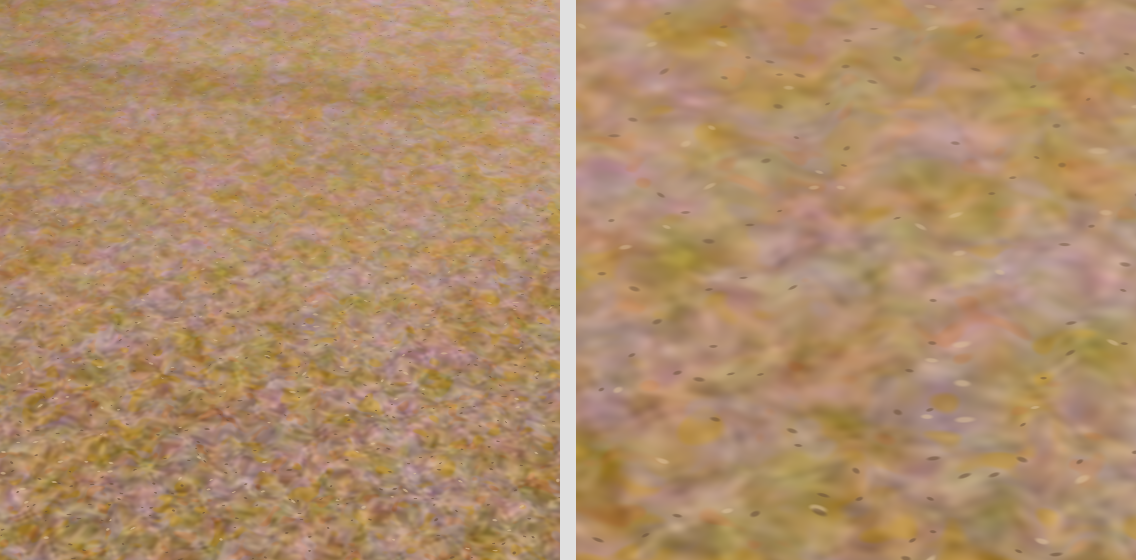
Left: the whole. Right: its middle third, enlarged.
Write a WebGL 1 fragment shader that draws this texture.

```glsl
precision highp float;
// Sandy ground seen at a slant: soft grains shrink and flatten towards the top.
// Layered value noise on a perspective plane gives grain, tint patches and accents;
// jittered ellipses add pale and dark specks, and faint streaks cross the far part.

uniform vec2 u_resolution;

const vec3 SAND   = vec3(0.684, 0.551, 0.424);
const vec3 GOLD   = vec3(0.72, 0.55, 0.17);
const vec3 LILAC  = vec3(0.66, 0.56, 0.55);
const vec3 RUST   = vec3(0.73, 0.47, 0.27);
const vec3 PALE   = vec3(0.86, 0.75, 0.60);
const vec3 SHADOW = vec3(0.42, 0.31, 0.22);

const vec3 YELLOW_TINT = vec3(-0.008, -0.008, -0.095); // yellow against pink
const vec3 RED_TINT    = vec3(0.022, -0.020, 0.004);   // red against green

const float HORIZON      = 3.0;   // height of the vanishing line, in canvases
const float GRAIN_FREQ   = 58.0;
const float PATCH_FREQ   = 20.0;
const float ACCENT_FREQ  = 36.0;
const float SPECK_FREQ   = 48.0;
const float GRAIN_NEAR   = 0.090;
const float GRAIN_FAR    = 0.034;
const float STREAK_DEPTH = 0.050;
const float STREAK_SLOPE = 0.045;

float hash(vec2 p) {
  vec3 q = fract(p.xyx * 0.1031);
  q += dot(q, q.yzx + 33.33);
  return fract((q.x + q.y) * q.z);
}

// Smooth value noise from -1 to 1.
float noise(vec2 p) {
  vec2 i = floor(p);
  vec2 f = fract(p);
  f = f * f * (3.0 - 2.0 * f);
  float low  = mix(hash(i), hash(i + vec2(1.0, 0.0)), f.x);
  float high = mix(hash(i + vec2(0.0, 1.0)), hash(i + vec2(1.0, 1.0)), f.x);
  return 2.0 * mix(low, high, f.y) - 1.0;
}

// Rotated octaves; gain sets the weight of the finer ones.
float layered(vec2 p, float gain) {
  float sum = 0.0;
  float weight = 1.0;
  for (int i = 0; i < 2; i++) {
    sum += weight * noise(p);
    p = mat2(1.9, 0.7, -0.7, 1.9) * p + 17.3;
    weight *= gain;
  }
  return sum;
}

// Soft ellipses, at most one per cell, in a given share of the cells.
float specks(vec2 p, float share) {
  vec2 cell = floor(p);
  vec2 jitter = vec2(hash(cell + 3.7), hash(cell + 41.9));
  vec2 d = fract(p) - mix(vec2(0.32), vec2(0.68), jitter);
  float angle = (hash(cell + 71.3) - 0.5) * 1.6;
  float c = cos(angle);
  float s = sin(angle);
  d = mat2(c, -s, s, c) * d;
  float size = mix(0.16, 0.30, hash(cell + 93.1));
  float body = 1.0 - smoothstep(0.35, 1.0, length(d * vec2(1.0, 1.6)) / size);
  return body * step(hash(cell), share);
}

// Broad light: brighter at the top right, dimmer at the near edge and the sides.
float broadLight(vec2 uv) {
  float side = uv.x - 0.5;
  float light = mix(-0.048, 0.045, smoothstep(-0.1, 1.1, uv.y));
  light += 0.065 * side * uv.y * uv.y - 0.09 * side * side + 0.008;
  return light + 0.022 * layered(uv * vec2(3.0, 4.0) + 5.0, 0.5);
}

// Thin dark bands in the far part, dipping slightly to the right.
float streaks(vec2 uv) {
  vec2 p = vec2(uv.x * 2.2, (uv.y + STREAK_SLOPE * uv.x) * 27.0);
  float zone = smoothstep(0.68, 0.82, uv.y) * (1.0 - 0.6 * smoothstep(0.90, 1.0, uv.y));
  return zone * smoothstep(0.05, 0.85, noise(p + 8.0));
}

void main() {
  vec2 uv = gl_FragCoord.xy / u_resolution;

  // Ground plane: spacing shrinks with depth, faster vertically.
  float depth = HORIZON / (HORIZON - uv.y);
  vec2 ground = vec2((uv.x - 0.5) * depth, HORIZON * depth) + 4.0;
  ground += 0.006 * vec2(noise(ground * 31.0), noise(ground * 31.0 + 60.0));
  vec2 flatGround = ground * vec2(0.8, 1.1);
  float nearness = 1.0 - smoothstep(0.1, 0.95, uv.y);

  // Tint patches, large and small.
  float yellow = layered(flatGround * PATCH_FREQ, 0.7)
               + 0.55 * layered(flatGround * GRAIN_FREQ * 0.8 + 30.0, 0.6);
  float red = layered(flatGround * PATCH_FREQ * 1.5 + 80.0, 0.7);
  vec3 color = SAND + YELLOW_TINT * yellow + RED_TINT * red;

  // Scattered stronger colours.
  vec2 accent = flatGround * ACCENT_FREQ;
  float strength = mix(0.55, 1.0, nearness);
  color = mix(color, GOLD, 0.62 * strength * smoothstep(0.50, 1.05, layered(accent + 11.0, 0.6)));
  color = mix(color, LILAC, 0.60 * strength * smoothstep(0.45, 1.0, layered(accent * 0.9 + 140.0, 0.6)));
  color = mix(color, RUST, 0.50 * strength * smoothstep(0.65, 1.1, layered(accent * 1.2 + 220.0, 0.6)));

  // Light, streaks and grain.
  float grain = layered(flatGround * GRAIN_FREQ + 300.0, mix(0.55, 0.85, nearness));
  color += vec3(1.0, 0.95, 0.85) * (broadLight(uv) + mix(GRAIN_FAR, GRAIN_NEAR, nearness) * grain);
  color -= STREAK_DEPTH * streaks(uv);

  // Pale and dark specks, clearer nearby.
  vec2 speckPlane = flatGround * SPECK_FREQ;
  float clarity = mix(0.25, 0.65, nearness);
  color = mix(color, PALE, clarity * specks(speckPlane, 0.07));
  color = mix(color, SHADOW, clarity * specks(speckPlane * 1.35 + 19.4, 0.13));

  gl_FragColor = vec4(clamp(color, 0.0, 1.0), 1.0);
}
```
